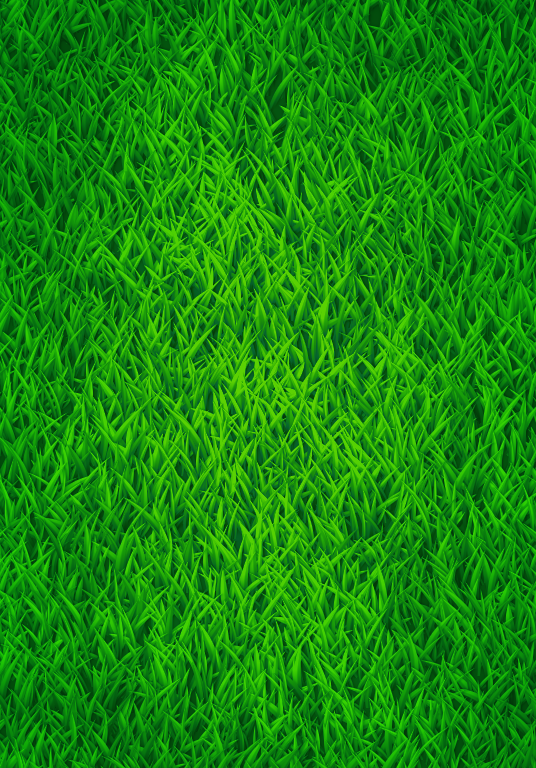
Write a Shadertoy shader that draws this texture.

```glsl
// Draws a dense lawn of curved, overlapping grass blades with a bright centre.

const vec2 CELL = vec2(0.022, 0.006);   // root spacing, in canvas heights
const int ROWS_BELOW = 15;
const int COLUMNS = 3;

const vec3 SOIL_GREEN = vec3(0.01, 0.22, 0.035);
const vec3 SHADE_GREEN = vec3(0.025, 0.41, 0.06);
const vec3 LEAF_GREEN = vec3(0.12, 0.65, 0.03);
const vec3 TIP_GREEN = vec3(0.29, 0.82, 0.01);

vec4 hash42(vec2 p) {
    vec4 q = fract(p.xyxy * vec4(0.1031, 0.1030, 0.0973, 0.1099));
    q += dot(q, q.wzxy + 33.33);
    return fract((q.xxyz + q.yzzw) * q.zywx);
}

float valueNoise(vec2 p) {
    vec2 i = floor(p);
    vec2 f = fract(p);
    f = f * f * (3.0 - 2.0 * f);
    float low = mix(hash42(i).x, hash42(i + vec2(1, 0)).x, f.x);
    float high = mix(hash42(i + vec2(0, 1)).x, hash42(i + vec2(1, 1)).x, f.x);
    return mix(low, high, f.y);
}

// Maps a brightness to the green palette
vec3 grassRamp(float tone) {
    vec3 color = mix(SOIL_GREEN, SHADE_GREEN, clamp((tone - 0.20) / 0.21, 0.0, 1.0));
    color = mix(color, LEAF_GREEN, clamp((tone - 0.41) / 0.24, 0.0, 1.0));
    return mix(color, TIP_GREEN, clamp((tone - 0.65) / 0.17, 0.0, 1.0));
}

// Paints one blade and its soft shadow over a brightness value
float paintBlade(float under, vec2 p, vec4 shape, vec4 look, float pixel) {
    float u = shape.z * 2.0 - 1.0;
    float angle = u * (0.35 + 0.65 * u * u);
    float len = mix(0.045, 0.088, shape.w) * (1.0 - 0.35 * abs(angle));
    float curl = look.x * 2.0 - 1.0;
    float bend = sign(curl) * mix(0.12, 0.62, abs(curl)) * (1.0 - 0.4 * abs(angle));
    float width = mix(0.0032, 0.0076, look.y * look.y);

    // Blade space: y runs from root to tip, x across the bent spine
    float c = cos(angle);
    float s = sin(angle);
    vec2 q = vec2(c * p.x - s * p.y, s * p.x + c * p.y);
    float t = q.y / len;
    if (t < 0.0 || t > 1.0) return under;
    float slope = 2.0 * bend * t;
    float d = (q.x - bend * t * t * len) / sqrt(1.0 + slope * slope);
    float halfWidth = width * (1.0 - t) * (0.5 + 1.7 * t);
    float ends = smoothstep(1.0, 0.95, t);

    // Shadow falls to the lower right
    float gap = max(abs(d - 0.0012) - halfWidth, 0.0);
    float shadow = 0.15 * exp(-gap * 650.0) * ends * smoothstep(0.0, 0.2, t);
    under *= 1.0 - shadow;

    // Two-tone face: a lit stripe beside a darker fold
    float across = d / max(halfWidth, pixel * 0.5);
    float litSide = bend > 0.0 ? -1.0 : 1.0;
    float lit = smoothstep(-0.40, 0.25, across * litSide);
    float tone = mix(0.37, 0.74, smoothstep(0.0, 0.8, t));
    tone += mix(-0.08, 0.06, lit) + (look.z - 0.5) * 0.10;
    tone *= mix(0.76, 1.0, smoothstep(0.12, 0.38, look.w));

    float cover = clamp((halfWidth - abs(d)) / pixel + 0.5, 0.0, 1.0);
    return mix(under, tone, cover * ends);
}

// Layers the rows of blades from back to front
float lawnTone(vec2 p, float pixel) {
    vec2 home = floor(p / CELL);
    float tone = 0.32;
    for (int row = 1; row >= -ROWS_BELOW; row--) {
        for (int col = -COLUMNS; col <= COLUMNS; col++) {
            vec2 id = home + vec2(col, row) + 200.0;
            vec4 shape = hash42(id);
            vec4 look = hash42(id + 517.3);
            vec2 root = (id - 200.0 + shape.xy) * CELL;
            tone = paintBlade(tone, p - root, shape, look, pixel);
        }
    }
    return tone;
}

void mainImage(out vec4 fragColor, in vec2 fragCoord) {
    float pixel = 1.0 / iResolution.y;
    vec2 p = fragCoord * pixel;
    vec2 centered = fragCoord / iResolution.xy - 0.5;

    // Central glow and broad uneven patches
    float glow = 1.0 - smoothstep(0.05, 0.68, length(centered * vec2(1.0, 0.95)));
    float patches = valueNoise(p * vec2(9.0, 12.0) + 20.0) - 0.5;
    float tone = lawnTone(p, pixel);
    tone *= mix(0.90, 1.16, glow) + 0.18 * patches;

    // Warm lit tips and cool shadows toward the centre
    vec3 color = grassRamp(tone);
    color.r *= mix(0.45, 1.25, glow);
    float cool = smoothstep(0.28, 0.38, tone) * (1.0 - smoothstep(0.38, 0.56, tone));
    color.b += 0.12 * glow * glow * cool;
    fragColor = vec4(clamp(color, 0.0, 1.0), 1.0);
}
```
